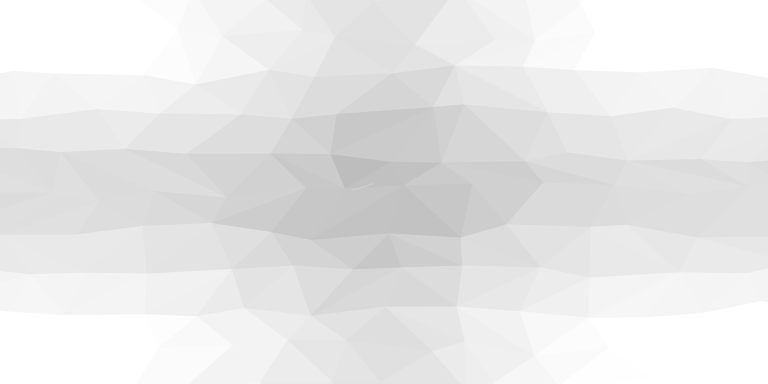
Write a Shadertoy shader that draws this background.

```glsl
// Pale low-poly backdrop: a jittered, staggered grid is split into triangles.
// Each triangle takes one flat grey from a horizontal and a vertical shadow band
// that cross near the centre; edges are smoothed by blending triangle coverage.

const vec2 CELL = vec2(0.165, 0.1016);      // grid spacing in canvas heights
const vec2 JITTER = vec2(0.56, 0.50);       // vertex scatter in cells
const float BAND_DEPTH = 0.13;              // darkness at the core of each band
const float BAND_ROWS = 3.0;                // rows on either side of the middle
const float COLUMN_REACH = 0.625;           // half width of the vertical band
const float FACET_VARIATION = 0.16;
const vec3 GLINT_COLOR = vec3(0.82);

vec2 hash2(vec2 p) {
    vec3 q = fract(p.xyx * vec3(0.1031, 0.1030, 0.0973));
    q += dot(q, q.yzx + 33.33);
    return fract((q.xx + q.yz) * q.zy);
}

float cross2(vec2 a, vec2 b) {
    return a.x * b.y - a.y * b.x;
}

float area(vec2 a, vec2 b, vec2 c) {
    return cross2(b - a, c - a);
}

// Even rows are shifted by half a cell
vec2 gridVertex(vec2 id) {
    float stagger = 0.5 - 0.5 * mod(id.y, 2.0);
    vec2 offset = (hash2(id + 57.0) - 0.5) * JITTER;
    return (id + vec2(stagger, 0.0) + offset) * CELL;
}

// Distance to the left of the edge from a to b
float edgeDistance(vec2 p, vec2 a, vec2 b) {
    return cross2(b - a, p - a) / length(b - a);
}

float triangleCoverage(vec2 p, vec2 a, vec2 b, vec2 c, float pixel) {
    float inside = min(edgeDistance(p, a, b),
                   min(edgeDistance(p, b, c), edgeDistance(p, c, a)));
    return clamp(0.5 + inside / pixel, 0.0, 1.0);
}

// Flat grey of a facet from its midpoint and grid row
float facetShade(vec2 middle, float row) {
    float rowSteps = max(row, -1.0 - row);
    float slopeSteps = abs(middle.y) / CELL.y - 0.5;
    float bandSteps = mix(rowSteps, slopeSteps, 0.3);
    float horizontal = clamp(1.0 - bandSteps / BAND_ROWS, 0.0, 1.0);
    horizontal *= step(rowSteps, BAND_ROWS - 0.5);

    float falloff = middle.x < 0.0 ? 1.1 : 1.35;
    float vertical = pow(max(1.0 - abs(middle.x) / COLUMN_REACH, 0.0), falloff);

    float darkness = BAND_DEPTH * (horizontal + vertical);
    float variation = hash2(floor(middle * 900.0)).x - 0.5;
    return 1.0 - darkness * (1.0 + FACET_VARIATION * variation);
}

// Returns shade times coverage, and coverage
vec2 facet(vec2 p, vec2 a, vec2 b, vec2 c, float row, float pixel) {
    float coverage = triangleCoverage(p, a, b, c, pixel);
    return vec2(facetShade((a + b + c) / 3.0, row), 1.0) * coverage;
}

// Splits a grid cell along the diagonal that gives the fuller triangles
vec2 cellFacets(vec2 p, vec2 id, float pixel) {
    vec2 a = gridVertex(id);
    vec2 b = gridVertex(id + vec2(1.0, 0.0));
    vec2 c = gridVertex(id + vec2(1.0, 1.0));
    vec2 d = gridVertex(id + vec2(0.0, 1.0));
    float splitAC = min(area(a, b, c), area(a, c, d));
    float splitBD = min(area(a, b, d), area(b, c, d));
    if (splitAC > splitBD) {
        return facet(p, a, b, c, id.y, pixel) + facet(p, a, c, d, id.y, pixel);
    }
    return facet(p, a, b, d, id.y, pixel) + facet(p, b, c, d, id.y, pixel);
}

float segmentDistance(vec2 p, vec2 a, vec2 b) {
    vec2 ab = b - a;
    return length(p - a - ab * clamp(dot(p - a, ab) / dot(ab, ab), 0.0, 1.0));
}

void mainImage(out vec4 fragColor, in vec2 fragCoord) {
    float pixel = 1.0 / iResolution.y;
    vec2 p = (fragCoord - 0.5 * iResolution.xy) * pixel;

    // Faceted mesh
    vec2 home = floor(p / CELL);
    vec2 sum = vec2(0.0);
    for (int y = -1; y <= 1; y++) {
        for (int x = -2; x <= 2; x++) {
            sum += cellFacets(p, home + vec2(float(x), float(y)), pixel);
        }
    }
    vec3 color = vec3(sum.x / max(sum.y, 0.001));

    // Fine light sliver beside the core
    float sliver = segmentDistance(p, vec2(-0.081, 0.005), vec2(-0.029, 0.021));
    float glint = 1.0 - smoothstep(0.0, 0.001 + pixel, sliver);
    color = mix(color, GLINT_COLOR, 0.7 * glint);

    fragColor = vec4(color, 1.0);
}
```
